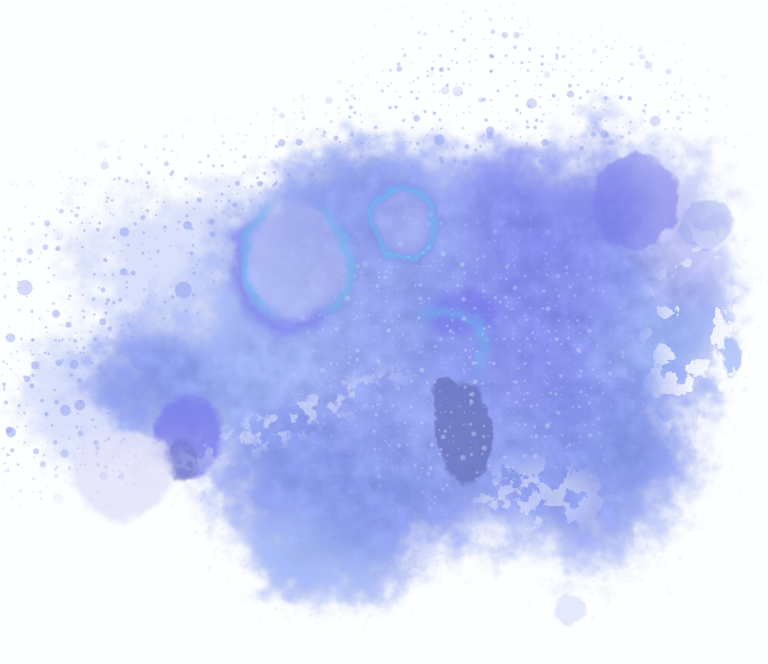
This background is drawn by a Shadertoy shader. Its source:

```glsl
const vec3 PAPER = vec3(.995, 1, 1);
const vec3 MIST = vec3(.85, .88, .985);
const vec3 LAVENDER = vec3(.8, .8, .965);
const vec3 PERIWINKLE = vec3(.59, .65, .94);
const vec3 SKY = vec3(.65, .74, .965);
const vec3 BLUE = vec3(.53, .6, .92);
const vec3 VIOLET = vec3(.48, .49, .92);
const vec3 CYAN = vec3(.44, .72, .94);
const vec3 SLATE = vec3(.43, .47, .76);

float hash(vec2 p) {
  return fract(sin(dot(p, vec2(127.1, 311.7))) * 43758.5);
}

float noise(vec2 p) {
  vec2 i = floor(p), f = fract(p);
  f = f * f * (3. - 2. * f);
  return mix(mix(hash(i), hash(i + vec2(1, 0)), f.x),
             mix(hash(i + vec2(0, 1)), hash(i + vec2(1, 1)), f.x), f.y);
}

float fbm(vec2 p) {
  float sum = 0., weight = .516;
  for (int i = 0; i < 5; i++) {
    sum += weight * noise(p);
    p = mat2(1.6, 1.2, -1.2, 1.6) * p + 7.3;
    weight *= .5;
  }
  return sum;
}

// Approximate distance inside an ellipse given as center and radii
float blob(vec2 p, vec4 e) {
  return (1. - length((p - e.xy) / e.zw)) * min(e.z, e.w);
}

float wash(vec2 p, vec4 e, float soft) {
  return smoothstep(-soft, soft, blob(p, e));
}

float ring(vec2 p, vec4 e, float width) {
  float d = blob(p, e) / width;
  return exp(-d * d);
}

void stain(inout vec3 color, vec3 tint, float amount, vec2 p, vec4 e, float soft) {
  color = mix(color, tint, amount * wash(p, e, soft));
}

float join(float a, float b) {
  float k = .04, h = max(k - abs(a - b), 0.);
  return max(a, b) + h * h / (4. * k);
}

// Randomly sized drops, one per grid cell at most
float drops(vec2 p, float cells, float seed) {
  vec2 g = p * cells, id = floor(g) + seed;
  float radius = mix(.06, .26, pow(hash(id + 3.1), 2.5));
  vec2 center = .3 + .4 * vec2(hash(id + 5.7), hash(id + 9.2));
  float aa = cells / iResolution.y;
  float d = length(fract(g) - center) - radius;
  return step(hash(id), .28) * (1. - smoothstep(-aa, aa, d));
}

void mainImage(out vec4 fragColor, in vec2 fragCoord) {
  vec2 p = fragCoord / iResolution.y;
  float grain = fbm(p * 48.) - .5, cloud = fbm(p * 9. + 4.) - .5;
  vec2 warp = vec2(cloud, fbm(p * 9. + 31.) - .5);
  vec2 q = p + .07 * warp + .025 * grain;
  vec2 e = p + .02 * warp + .02 * vec2(grain, fbm(p * 48. + 19.) - .5);

  // Overall silhouette and its pale halo
  float body = blob(p, vec4(.649, .487, .407, .31));
  body = join(body, blob(p, vec4(.935, .575, .19, .25)));
  body = join(body, blob(p, vec4(.895, .32, .17, .19)));
  body = join(body, blob(p, vec4(.495, .246, .17, .15)));
  body = join(body, blob(p, vec4(.27, .425, .16, .11)));
  float halo = join(body, blob(p, vec4(.136, .4, .12, .09)));
  halo = join(halo, blob(p, vec4(.36, .59, .24, .13)));
  float rough = .1 * cloud + .07 * grain;

  // Pigment pools inside the wash
  vec3 ink = mix(PERIWINKLE, BLUE, .55 * smoothstep(-.12, .2, cloud));
  stain(ink, SKY, .7, q, vec4(.45, .14, .15, .07), .05);
  stain(ink, SKY, .5, q, vec4(.37, .5, .13, .14), .06);
  stain(ink, SKY, .6, q, vec4(1, .49, .1, .07), .04);
  stain(ink, BLUE, .6, q, vec4(.51, .28, .15, .08), .04);
  stain(ink, BLUE, .6, q, vec4(.24, .44, .09, .06), .03);
  stain(ink, BLUE, .7, q, vec4(.96, .35, .12, .08), .03);
  stain(ink, VIOLET, .5, q, vec4(.82, .71, .13, .11), .06);
  stain(ink, VIOLET, .45, q, vec4(.82, .52, .12, .14), .07);
  stain(ink, LAVENDER, .8, q, vec4(1.06, .74, .1, .17), .04);
  ink += .12 * grain;
  vec3 color = mix(PAPER, MIST, smoothstep(-.035, .04, halo + rough));
  color = mix(color, ink, smoothstep(-.015, .085, body + rough));

  // Ragged patches
  stain(color, VIOLET, .5, e, vec4(.955, .7, .065, .07), .004);
  stain(color, BLUE, .35, e, vec4(1.06, .665, .04, .035), .003);
  stain(color, VIOLET, .75, e, vec4(.285, .345, .052, .062), .007);
  stain(color, SLATE, .55, e, vec4(.275, .31, .026, .032), .005);
  stain(color, mix(LAVENDER, PAPER, .45), .85, e, vec4(.186, .29, .074, .068), .008);
  stain(color, VIOLET, .75, e, vec4(.7, .532, .052, .034), .012);
  float slate = max(blob(e, vec4(.702, .35, .045, .074)), blob(e, vec4(.675, .4, .02, .034)));
  color = mix(color, SLATE, .85 * smoothstep(-.003, .003, slate));
  stain(color, SKY, .8, e, vec4(1.098, .46, .015, .03), .003);
  stain(color, MIST, .7, e, vec4(.857, .077, .024, .02), .003);

  // Dried rings with cyan rims
  vec4 big = vec4(.445, .608, .079, .087), small = vec4(.606, .665, .045, .052);
  vec4 arc = vec4(.672, .475, .056, .062);
  vec2 side = p - big.xy, turn = p - arc.xy;
  stain(color, LAVENDER, .3, e, big, .01);
  color = mix(color, VIOLET, .6 * ring(e + .01, big, .013) * (1. - smoothstep(-.06, .05, side.x + side.y)));
  color = mix(color, CYAN, .6 * ring(e, big, .007) * smoothstep(.02, .06, abs(side.x)));
  stain(color, LAVENDER, .2, e, small, .008);
  color = mix(color, VIOLET, .4 * ring(e, small, .009));
  color = mix(color, CYAN, .75 * ring(e, small, .005));
  color = mix(color, CYAN, .5 * ring(e, arc, .008) * smoothstep(-.02, .05, turn.x + turn.y));

  // Ragged pale gaps and a diagonal streak
  float gaps = wash(p, vec4(1.06, .48, .07, .14), .04) + .5 * wash(p, vec4(.81, .25, .09, .05), .03);
  color = mix(color, PAPER, .8 * gaps * smoothstep(.56, .61, fbm(p * 36. + 60.)));
  float streak = wash(p - vec2(0, .4 * (p.x - .44)), vec4(.44, .37, .14, .03), .02);
  color = mix(color, MIST, .6 * streak * smoothstep(.5, .62, fbm(p * 70.)));

  // Splatter past the upper left rim, pale grains in the middle
  float rim = smoothstep(-.12, -.01, halo) * (1. - smoothstep(.02, .08, body));
  float upper = smoothstep(0., .2, dot(p - vec2(.65, .48), vec2(-.5, .85)));
  float plume = wash(p, vec4(.72, .87, .16, .1), .06);
  float inside = wash(p, vec4(.7, .45, .25, .22), .08);
  for (int i = 0; i < 4; i++) {
    float k = float(i), cells = 17. * pow(1.75, k), fine = step(1.5, k);
    float spread = min(rim * mix(.15 * fine, 1., upper) + plume * fine, 1.);
    color = mix(color, PERIWINKLE, .55 * spread * drops(p, cells, 11. * k));
    color = mix(color, MIST, .4 * inside * fine * drops(p, cells * 1.2, 40. + k));
  }
  fragColor = vec4(clamp(color, 0., 1.), 1);
}
```
